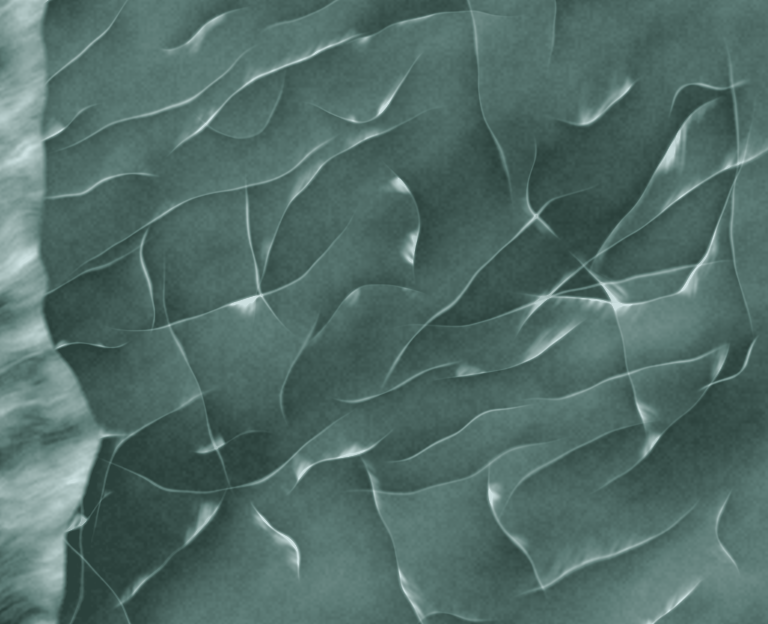
A WebGL 1 fragment shader for this texture:

```glsl
precision highp float;
// Crumpled green velvet: scattered bent creases, each with a thin bright ridge,
// a brushed sheen on one side and a shadow on the other, laid over soft noise
// shading. A pale, wrinkled roll of cloth runs down the left edge.

uniform vec2 u_resolution;

const vec3 DEEP  = vec3(0.17, 0.255, 0.235);
const vec3 MID   = vec3(0.36, 0.48, 0.46);
const vec3 PALE  = vec3(0.62, 0.71, 0.70);
const vec3 SHINE = vec3(0.80, 0.88, 0.88);

const int   CREASES     = 58;
const float BASE_TONE   = 0.283;  // tones are the red value of the cloth
const float SHADE_RANGE = 0.36;
const float RIDGE_LIGHT = 0.36;
const float SHEEN_LIGHT = 0.46;
const float SHADOW      = 0.07;
const float RIDGE_WIDTH = 0.0024;
const float WARP        = 0.10;
const float GRAIN       = 0.036;

float hash(vec2 p) {
  return fract(sin(dot(p, vec2(127.1, 311.7))) * 43758.5453);
}

float noise(vec2 p) {
  vec2 i = floor(p), f = fract(p);
  f = f * f * (3.0 - 2.0 * f);
  return mix(mix(hash(i), hash(i + vec2(1.0, 0.0)), f.x),
             mix(hash(i + vec2(0.0, 1.0)), hash(i + 1.0), f.x), f.y);
}

float fbm(vec2 p) {
  float sum = 0.0, amp = 0.5;
  for (int i = 0; i < 4; i++) {
    sum += amp * noise(p);
    p = mat2(1.6, 1.2, -1.2, 1.6) * p + 7.3;
    amp *= 0.5;
  }
  return sum / 0.9375;
}

vec2 turn(vec2 p, float a) {
  return vec2(cos(a) * p.x + sin(a) * p.y, cos(a) * p.y - sin(a) * p.x);
}

vec3 velvet(float tone) {
  vec3 c = mix(DEEP, MID, clamp((tone - 0.17) / 0.19, 0.0, 1.0));
  c = mix(c, PALE, clamp((tone - 0.36) / 0.26, 0.0, 1.0));
  return mix(c, SHINE, clamp((tone - 0.62) / 0.18, 0.0, 1.0));
}

// Tone added by one crease: x = light, y = shade
vec2 crease(vec2 p, float id, float aspect) {
  vec2 centre = fract(vec2(0.755, 0.570) * id + 0.31) * vec2(aspect, 1.0);
  float a = hash(vec2(id, 1.0)), b = hash(vec2(id, 2.0));
  float c = hash(vec2(id, 3.0)), d = hash(vec2(id, 4.0));

  // Mostly rising to the right, a quarter steep or falling
  float angle = 0.1 + 0.85 * a + (b > 0.76 ? 1.2 : 0.0);
  float reach = mix(0.08, 0.32, c * c);
  float bend = (d - 0.5) * mix(0.7, 2.4, step(0.8, fract(d * 9.0)));
  vec2 q = turn(p - centre, angle);
  float u = q.x / reach;
  float v = q.y - bend * q.x * u - 0.010 * sin(u * 3.5 + id);
  v /= sqrt(1.0 + 4.0 * bend * bend * min(u * u, 1.0));
  v *= fract(c * 7.0) < 0.7 ? 1.0 : -1.0;

  float taper = 1.0 - smoothstep(0.5, 1.0, abs(u));
  float along = noise(vec2(u * 4.0, id));
  float width = max(RIDGE_WIDTH * (0.6 + 0.8 * along), 0.8 / u_resolution.y);
  float lit = smoothstep(-0.002, 0.002, v);
  float strength = mix(0.25, 1.0, fract(a * 13.0));

  float ridge = exp(-v * v / (width * width)) * strength * (0.35 + 0.9 * along);

  // Sheen breaks up into short strands of pile
  vec2 strand = turn(p, angle + 0.5) * vec2(40.0, 150.0);
  float brushed = 0.2 + 1.3 * noise(strand);
  float glossy = smoothstep(0.35, 0.8, fract(b * 17.0));
  float spread = mix(0.004, 0.022, along * along) * (0.6 + 0.8 * noise(strand * 0.5));
  float sheen = lit * exp(-v * v / (spread * spread)) * brushed;
  sheen *= glossy * smoothstep(0.3, 0.7, along);

  float dark = (1.0 - lit) * exp(-abs(v) / 0.03);
  float slope = lit * exp(-abs(v) / 0.06);
  return taper * vec2(RIDGE_LIGHT * ridge + SHEEN_LIGHT * sheen,
                      0.022 * slope - SHADOW * dark);
}

// Tone of the pale roll: brighter towards its rim, cut by dark wrinkles
float rollTone(vec2 p, float inside) {
  vec2 q = turn(p, 0.45) + 0.05 * fbm(p * 9.0);
  float wrinkles = fbm(q * vec2(8.0, 19.0));
  float crest = 1.0 - smoothstep(0.0, 0.10, abs(noise(q * vec2(5.0, 14.0)) - 0.5));
  float brushed = noise(q * vec2(40.0, 150.0)) - 0.5;
  float rim = exp(-pow((inside - 0.025) / 0.035, 2.0));
  return 0.40 + 0.14 * rim + 0.75 * (wrinkles - 0.5) + 0.08 * crest + 0.09 * brushed;
}

void main() {
  vec2 p = gl_FragCoord.xy / u_resolution.y;
  float aspect = u_resolution.x / u_resolution.y;
  vec2 bump = vec2(fbm(p * 3.2), fbm(p * 3.2 + 19.0)) - 0.5;
  vec2 w = p + WARP * bump;

  // Broad shading, lighter to the upper right
  float tone = BASE_TONE + SHADE_RANGE * (fbm(turn(w, 0.6) * vec2(2.6, 5.5)) - 0.5);
  tone += 0.05 * (p.x / aspect + 0.5 * p.y - 0.75);

  // Creases
  vec2 folds = vec2(0.0);
  for (int i = 0; i < CREASES; i++) folds += crease(w, float(i), aspect);
  tone = max(tone + clamp(folds.y, -0.10, 0.07), 0.19) + min(folds.x, 0.46);

  // Roll at the left, with the shadow it casts
  float rim = 0.07 + 0.085 * exp(-pow((p.y - 0.30) / 0.13, 2.0));
  rim += 0.03 * smoothstep(0.4, 0.0, p.y) + 0.016 * (noise(vec2(p.y * 20.0, 3.0)) - 0.5);
  float inside = rim - p.x;
  tone -= 0.05 * exp(-max(-inside, 0.0) / 0.05);
  tone = mix(tone, rollTone(p, inside), smoothstep(-0.005, 0.008, inside));

  // Pile
  tone += GRAIN * (noise(p * 210.0) + 0.7 * noise(p * 95.0) - 0.85);
  gl_FragColor = vec4(velvet(tone), 1.0);
}
```
